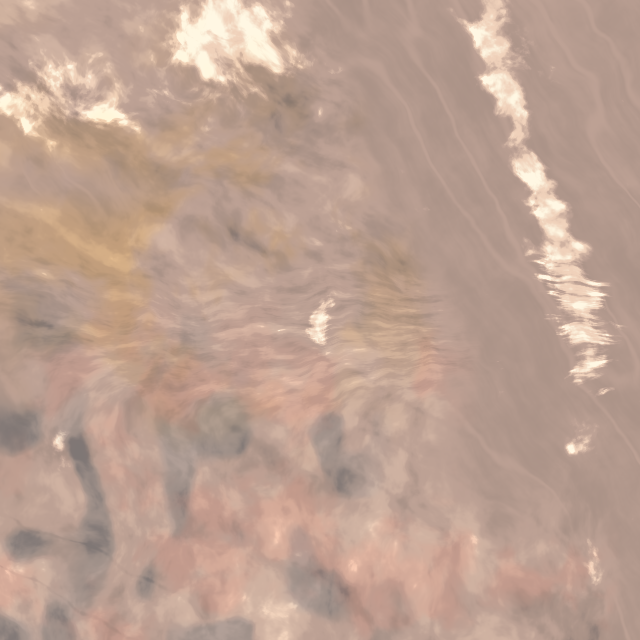
This texture is drawn by a WebGL 1 fragment shader. Its source:

```glsl
precision highp float;
uniform vec2 u_resolution;

// Palette from shadow to bare chalk
const vec3 SHADOW = vec3(0.53, 0.47, 0.45);
const vec3 SILT   = vec3(0.67, 0.575, 0.53);
const vec3 CLAY   = vec3(0.74, 0.63, 0.58);
const vec3 DUST   = vec3(0.81, 0.695, 0.63);
const vec3 SAND   = vec3(0.94, 0.82, 0.73);
const vec3 CHALK  = vec3(1.0, 0.97, 0.89);

// Tints multiplied over the palette
const vec3 OCHRE = vec3(1.03, 0.98, 0.82);
const vec3 ROSE  = vec3(1.03, 0.96, 0.95);
const vec3 SLATE = vec3(0.94, 0.99, 1.02);

const float WARP = 0.07;
const float PLAIN_TONE = 0.29;
const float RUGGED_TONE = 0.43;
const float COARSE_CONTRAST = 0.42;
const float FINE_CONTRAST = 0.55;
const vec2 PLAIN_FLOW = vec2(0.53, -0.85);
const vec2 HILL_FLOW = vec2(0.86, -0.51);

float hash(vec2 p) {
  vec3 q = fract(vec3(p.xyx) * 0.1031);
  q += dot(q, q.yzx + 33.33);
  return fract((q.x + q.y) * q.z);
}

float noise(vec2 p) {
  vec2 i = floor(p), f = fract(p);
  f = f * f * (3.0 - 2.0 * f);
  return mix(mix(hash(i), hash(i + vec2(1, 0)), f.x),
             mix(hash(i + vec2(0, 1)), hash(i + vec2(1, 1)), f.x), f.y);
}

float fbm(vec2 p) {
  float sum = 0.0, amp = 0.5;
  for (int i = 0; i < 4; i++) {
    sum += amp * noise(p);
    p = mat2(0.8, 0.6, -0.6, 0.8) * p * 2.03 + 17.3;
    amp *= 0.55;
  }
  return sum / 1.01;
}

// Coordinates along and across a flow direction
vec2 flowSpace(vec2 p, vec2 dir) {
  return vec2(dot(p, dir), dot(p, vec2(-dir.y, dir.x)));
}

// Thin line along the middle level of a noise field
float vein(vec2 p, float width) {
  return 1.0 - smoothstep(0.0, width, abs(noise(p) - 0.5));
}

// Soft elliptical patch
float patchAt(vec2 p, vec2 center, vec2 radius) {
  vec2 d = (p - center) / radius;
  return exp(-dot(d, d));
}

vec3 palette(float t) {
  vec3 c = mix(SHADOW, SILT, smoothstep(0.0, 0.24, t));
  c = mix(c, CLAY, smoothstep(0.22, 0.40, t));
  c = mix(c, DUST, smoothstep(0.40, 0.56, t));
  c = mix(c, SAND, smoothstep(0.56, 0.80, t));
  return mix(c, CHALK, smoothstep(0.80, 1.0, t));
}

void main() {
  vec2 p = gl_FragCoord.xy / u_resolution;
  vec2 q = p + WARP * (vec2(fbm(p * 6.0), fbm(p * 6.0 + 41.0)) - 0.5);
  vec2 plainUv = flowSpace(q, PLAIN_FLOW);
  vec2 hillUv = flowSpace(q, HILL_FLOW);

  // Rugged ground: broad relief, grain and ravines
  float coarse = fbm(q * 7.0 + 5.0) - 0.5;
  float south = 1.0 - smoothstep(0.35, 0.6, q.y);
  vec2 grainUv = mix(hillUv * vec2(15.0, 30.0), q * vec2(27.0, 17.0), south);
  float grain = fbm(grainUv) - 0.5;
  float speckle = fbm(q * 48.0 + 9.0) - 0.5;
  float ravine = vein(hillUv * vec2(5.0, 13.0) + 3.0, 0.07);
  float rugged = RUGGED_TONE + COARSE_CONTRAST * coarse + FINE_CONTRAST * grain
               + 0.22 * speckle - 0.07 * ravine;

  // Smooth plain with fine streaks and pale channels
  float streak = fbm(plainUv * vec2(9.0, 50.0)) - 0.5;
  float channel = vein(plainUv * vec2(3.0, 18.0) + 8.0, 0.06);
  float smoothGround = PLAIN_TONE + 0.14 * streak + 0.12 * coarse
                     + 0.06 * speckle + 0.07 * channel;
  float border = 0.48 + 0.24 * smoothstep(1.0, 0.4, q.y);
  float plain = smoothstep(-0.04, 0.05, q.x - border + 0.12 * coarse);
  plain *= mix(smoothstep(0.12, 0.30, q.y), 1.0, smoothstep(0.93, 0.99, q.x));
  plain = max(plain, 0.85 * patchAt(q, vec2(0.08, 0.71), vec2(0.22, 0.035)));
  plain = max(plain, 0.9 * patchAt(q, vec2(0.01, 0.36), vec2(0.06, 0.13)));
  float tone = mix(rugged, smoothGround, plain);

  // Dark hollows, stretched downhill
  float hollow = smoothstep(0.60, 0.82, noise(q * vec2(21.0, 12.0) + 2.0));
  hollow *= south * (1.0 - smoothstep(0.5, 0.68, q.x));
  tone -= 0.24 * hollow;

  // Chalk outcrops and the long ridge
  float ridgeX = 0.775 + 0.15 * smoothstep(1.0, 0.42, q.y);
  float ridgeWidth = 0.028 + 0.018 * noise(vec2(q.y * 9.0, 4.0));
  float ridge = exp(-pow((q.x - ridgeX) / ridgeWidth, 2.0));
  ridge *= mix(0.5, 1.0, smoothstep(0.36, 0.46, q.y));
  float outcrop = patchAt(q, vec2(0.37, 0.92), vec2(0.13, 0.10));
  outcrop += patchAt(q, vec2(0.08, 0.84), vec2(0.13, 0.06));
  outcrop += patchAt(q, vec2(0.50, 0.50), vec2(0.026, 0.04));
  outcrop += patchAt(q, vec2(0.11, 0.30), vec2(0.024, 0.035));
  outcrop += 0.5 * patchAt(q, vec2(0.53, 0.64), vec2(0.05, 0.04));
  float bare = max(ridge, outcrop) + 1.1 * grain + 0.7 * speckle + 0.4 * coarse;
  float chalk = smoothstep(0.42, 0.88, bare);
  tone = mix(tone, 0.83 + 0.5 * grain + 0.55 * speckle, chalk);

  // Mineral tints
  float ochre = smoothstep(0.40, 0.64, fbm(q * 8.0 + 23.0));
  ochre *= patchAt(q, vec2(0.27, 0.63), vec2(0.42, 0.24)) * (1.0 - plain);
  float rose = smoothstep(0.44, 0.66, fbm(q * 10.0 + 61.0)) * south * (1.0 - plain);
  vec3 color = palette(clamp(tone, 0.0, 1.0));
  color *= mix(vec3(1.0), OCHRE, ochre * (1.0 - 0.5 * chalk));
  color *= mix(vec3(1.0), ROSE, rose);
  color *= mix(vec3(1.0), SLATE, hollow);

  gl_FragColor = vec4(clamp(color, 0.0, 1.0), 1.0);
}
```
